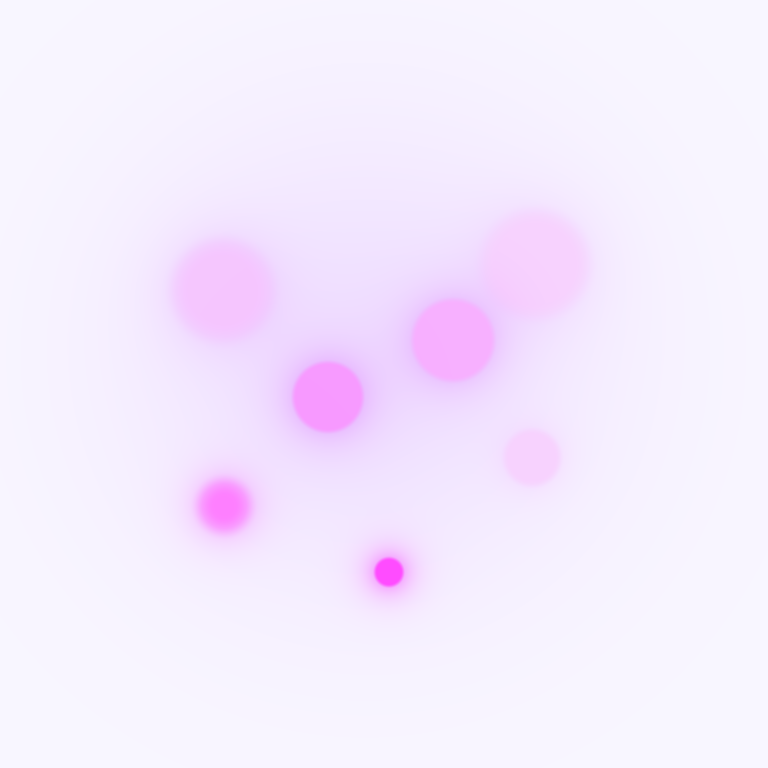
Write a WebGL 1 fragment shader that draws this background.

```glsl
precision highp float;

uniform vec2 u_resolution;

// Backdrop
const vec3 PAPER = vec3(0.974, 0.965, 1.0);
const vec3 LAVENDER_SHADE = vec3(0.036, 0.088, 0.0);
const vec2 HAZE_CENTER = vec2(0.475, 0.535);
const float HAZE_SPREAD = 0.215;

// Light absorbed by the halos: violet for upper orbs, pink for lower ones
const vec3 VIOLET_SHADE = vec3(0.18, 1.0, 0.0);
const vec3 PINK_SHADE = vec3(0.0, 1.0, 0.0);

// Orb fills
const vec3 PALE_ROSE = vec3(0.968, 0.825, 0.996);
const vec3 LILAC = vec3(0.962, 0.775, 0.998);
const vec3 ORCHID = vec3(0.970, 0.690, 1.0);
const vec3 BRIGHT_ORCHID = vec3(0.970, 0.602, 1.0);
const vec3 HOT_PINK = vec3(0.995, 0.500, 1.0);
const vec3 MAGENTA = vec3(1.0, 0.300, 1.0);

// Orb shapes: center x, center y, radius, edge softness
const vec4 RIGHT_LARGE = vec4(0.697, 0.656, 0.067, 0.016);
const vec4 LEFT_LARGE = vec4(0.290, 0.622, 0.061, 0.018);
const vec4 RIGHT_MID = vec4(0.590, 0.557, 0.053, 0.005);
const vec4 LEFT_MID = vec4(0.427, 0.483, 0.0455, 0.004);
const vec4 RIGHT_SMALL = vec4(0.693, 0.404, 0.036, 0.006);
const vec4 LEFT_SMALL = vec4(0.292, 0.341, 0.029, 0.016);
const vec4 BOTTOM_DOT = vec4(0.5065, 0.255, 0.0185, 0.003);

// Adds a halo around an orb, then its soft disc; halo is (strength, falloff)
vec3 addOrb(vec3 color, vec2 p, vec4 orb, vec3 fill, vec3 shade, vec2 halo) {
    float edge = length(p - orb.xy) - orb.z;
    color -= shade * halo.x * exp(-max(edge, 0.0) / halo.y);
    return mix(color, fill, 1.0 - smoothstep(-orb.w, orb.w, edge));
}

void main() {
    // Centered square coordinates
    float side = min(u_resolution.x, u_resolution.y);
    vec2 p = (gl_FragCoord.xy - 0.5 * u_resolution) / side + 0.5;

    // Broad lavender haze
    vec2 offset = (p - HAZE_CENTER) / HAZE_SPREAD;
    vec3 color = PAPER - LAVENDER_SHADE * exp(-0.5 * dot(offset, offset));

    // Orbs from the palest to the most vivid
    color = addOrb(color, p, RIGHT_LARGE, PALE_ROSE, VIOLET_SHADE, vec2(0.050, 0.035));
    color = addOrb(color, p, RIGHT_SMALL, PALE_ROSE, PINK_SHADE, vec2(0.045, 0.018));
    color = addOrb(color, p, LEFT_LARGE, LILAC, VIOLET_SHADE, vec2(0.075, 0.032));
    color = addOrb(color, p, RIGHT_MID, ORCHID, VIOLET_SHADE, vec2(0.115, 0.028));
    color = addOrb(color, p, LEFT_MID, BRIGHT_ORCHID, VIOLET_SHADE, vec2(0.140, 0.027));
    color = addOrb(color, p, LEFT_SMALL, HOT_PINK, PINK_SHADE, vec2(0.200, 0.020));
    color = addOrb(color, p, BOTTOM_DOT, MAGENTA, PINK_SHADE, vec2(0.270, 0.017));

    gl_FragColor = vec4(clamp(color, 0.0, 1.0), 1.0);
}
```
